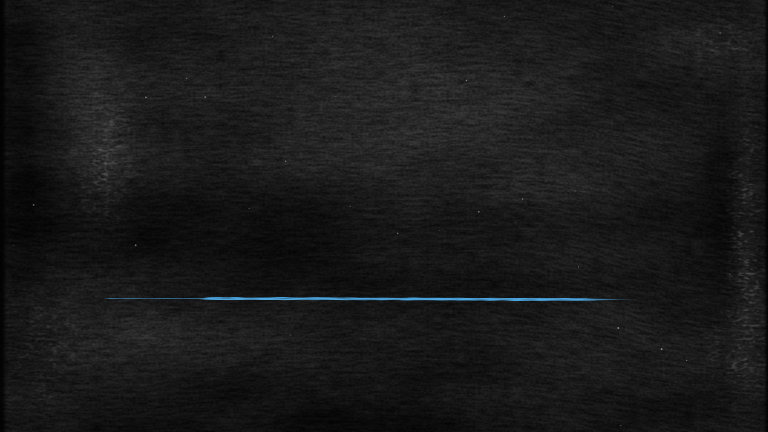
Give the GLSL for this texture, as a WebGL 2 fragment shader.

```glsl
#version 300 es
precision highp float;

#define BASE_TONE 0.078
#define GRAIN_GAIN 0.085
#define CLOUD_GAIN 0.065
#define CHALK_GAIN 0.19
#define SPECK_CELLS 20.0
#define SPECK_SHARE 0.05
#define LINE_Y 0.3075
#define LINE_HALF 0.0030
#define LINE_BLUE vec3(0.30, 0.65, 0.88)

uniform vec2 u_resolution;
out vec4 fragColor;

vec2 hash2(vec2 p) {
    vec3 q = fract(vec3(p.xyx) * vec3(0.1031, 0.1030, 0.0973));
    q += dot(q, q.yzx + 33.33);
    return fract((q.xx + q.yz) * q.zy);
}

float gradientDot(vec2 cell, vec2 offset) {
    float angle = 6.28318 * hash2(cell).x;
    return dot(vec2(cos(angle), sin(angle)), offset);
}

float gradientNoise(vec2 p) {
    vec2 i = floor(p), f = fract(p);
    vec2 w = f * f * f * (f * (f * 6.0 - 15.0) + 10.0);
    vec2 e = vec2(1.0, 0.0);
    float low = mix(gradientDot(i, f), gradientDot(i + e, f - e), w.x);
    float high = mix(gradientDot(i + e.yx, f - e.yx), gradientDot(i + 1.0, f - 1.0), w.x);
    return mix(low, high, w.y);
}

float fbm(vec2 p) {
    float sum = 0.0, gain = 0.6;
    for (int i = 0; i < 4; i++) {
        sum += gain * gradientNoise(p);
        p = p * 2.03 + 17.3;
        gain *= 0.55;
    }
    return sum;
}

// Soft elliptical patch
float smudge(vec2 uv, vec2 centre, vec2 radii) {
    vec2 d = (uv - centre) / radii;
    return exp(-dot(d, d));
}

// Broad light and shade of the board
float boardTone(vec2 uv, vec2 p) {
    float tone = BASE_TONE;
    tone += 0.062 * smudge(uv, vec2(0.48, 0.80), vec2(0.30, 0.22));
    tone += 0.040 * smudge(uv, vec2(0.66, 0.64), vec2(0.20, 0.16));
    tone += 0.065 * smudge(uv, vec2(0.135, 0.63), vec2(0.04, 0.15));
    tone += 0.045 * smudge(uv, vec2(0.11, 0.86), vec2(0.05, 0.14));
    tone += 0.040 * smudge(uv, vec2(0.32, 0.20), vec2(0.16, 0.07));
    tone += 0.030 * smudge(uv, vec2(0.15, 0.24), vec2(0.12, 0.14));
    tone += 0.024 * smudge(uv, vec2(0.80, 0.17), vec2(0.18, 0.14));
    tone += 0.036 * smudge(uv, vec2(0.92, 0.90), vec2(0.08, 0.10));
    tone += 0.050 * smudge(uv, vec2(0.972, 0.40), vec2(0.018, 0.30));
    tone -= 0.034 * smudge(uv, vec2(0.30, 0.46), vec2(0.22, 0.08));
    tone -= 0.034 * smudge(uv, vec2(0.42, 0.02), vec2(0.30, 0.09));
    tone -= 0.045 * smudge(uv, vec2(0.03, 0.65), vec2(0.035, 0.35));
    tone -= 0.030 * smudge(uv, vec2(0.94, 0.58), vec2(0.025, 0.25));
    tone += CLOUD_GAIN * fbm(p * vec2(2.6, 7.0) + 11.0);
    return max(tone, 0.03);
}

// Horizontal fibres with sparse bright scratches
float woodGrain(vec2 p) {
    p.y += 0.02 * gradientNoise(p * 2.0) + 0.05 * p.x * smoothstep(1.1, 1.8, p.x);
    float fibres = gradientNoise(p * vec2(11.0, 110.0));
    float threads = gradientNoise(p * vec2(38.0, 165.0) + 31.0);
    float grit = gradientNoise(p * vec2(150.0, 210.0));
    float scratches = smoothstep(0.25, 0.6, gradientNoise(p * vec2(16.0, 140.0) + 83.0));
    return 0.45 * fibres + 0.65 * threads + 0.6 * grit + 0.35 * scratches;
}

// Worn chalk dust at the sides
float chalkDust(vec2 uv, vec2 p) {
    float area = 0.65 * smudge(uv, vec2(0.135, 0.63), vec2(0.035, 0.15));
    area += 0.40 * smudge(uv, vec2(0.06, 0.20), vec2(0.05, 0.16));
    area += 0.85 * smudge(uv, vec2(0.972, 0.46), vec2(0.022, 0.22));
    area += 0.50 * smudge(uv, vec2(0.96, 0.18), vec2(0.04, 0.12));
    area += 0.35 * smudge(uv, vec2(0.94, 0.91), vec2(0.07, 0.07));
    float flakes = gradientNoise(p * vec2(75.0, 165.0)) + 0.9 * fbm(p * vec2(18.0, 30.0));
    return area * smoothstep(0.0, 0.7, flakes);
}

// Scattered dots, one candidate per cell
float specks(vec2 p, float pixel) {
    vec2 cell = floor(p * SPECK_CELLS);
    vec2 pick = hash2(cell + 71.0);
    vec2 spot = (cell + 0.15 + 0.7 * hash2(cell + 9.0)) / SPECK_CELLS;
    float radius = mix(0.0008, 0.0022, pick.y * pick.y);
    float dotMask = 1.0 - smoothstep(radius - pixel * 0.6, radius + pixel * 0.6, length(p - spot));
    return dotMask * step(pick.x, SPECK_SHARE) * mix(0.15, 0.40, pick.y);
}

// Brushed stroke: hairline on the left, full body, tapered right end
float stroke(vec2 uv, vec2 p, float pixel) {
    float body = smoothstep(0.255, 0.275, uv.x) * (1.0 - smoothstep(0.74, 0.82, uv.x));
    float halfWidth = mix(0.0008, LINE_HALF, body);
    halfWidth += 0.0012 * body * gradientNoise(p * vec2(28.0, 220.0));
    float centre = LINE_Y + mix(0.0012, -0.0008, smoothstep(0.3, 0.8, uv.x));
    float mask = 1.0 - smoothstep(-0.5 * pixel, 0.5 * pixel, abs(uv.y - centre) - halfWidth);
    float ends = smoothstep(0.133, 0.145, uv.x) * (1.0 - smoothstep(0.78, 0.83, uv.x));
    float bristles = 0.94 + 0.5 * gradientNoise(p * vec2(22.0, 330.0));
    return clamp(mask * ends * bristles * mix(0.7, 1.0, body), 0.0, 1.0);
}

void main() {
    vec2 uv = gl_FragCoord.xy / u_resolution;
    vec2 p = gl_FragCoord.xy / u_resolution.y;
    float pixel = 1.0 / u_resolution.y;
    float tone = boardTone(uv, p);
    tone += GRAIN_GAIN * woodGrain(p) * (0.25 + 6.0 * tone) + CHALK_GAIN * chalkDust(uv, p);
    float frame = smoothstep(0.002, 0.010, uv.x) * smoothstep(0.0, 0.006, 1.0 - uv.x);
    tone = tone * mix(0.2, 1.0, frame) + specks(p, pixel);
    vec3 colour = mix(vec3(max(tone, 0.012)), LINE_BLUE, stroke(uv, p, pixel));
    fragColor = vec4(colour, 1.0);
}
```
